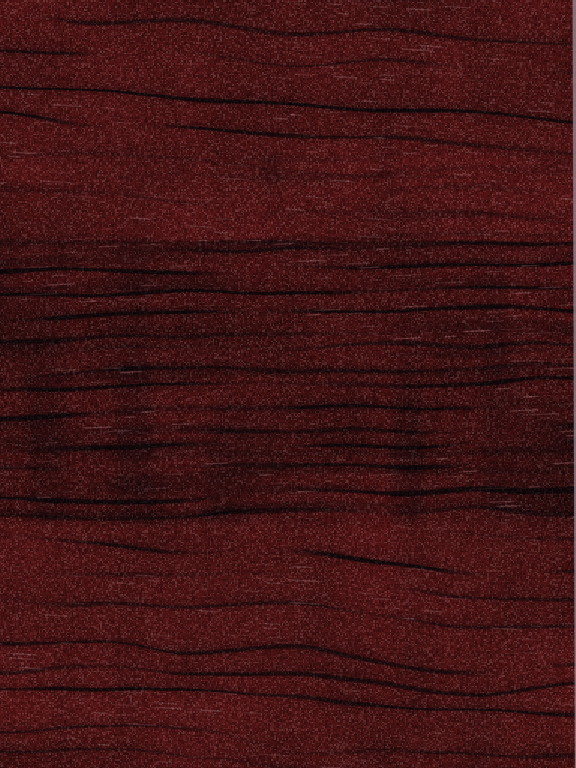
A WebGL 1 fragment shader for this texture:

```glsl
precision highp float;
// Dark red wood veneer in three horizontal bands: sparse sloping veins above,
// dense black veins in the middle, wavy veins below. Veins are jittered repeats
// bent by noise; pale pore dashes and a fine speckle lie over them.

uniform vec2 u_resolution;

float hash(vec2 p) {
  vec3 q = fract(p.xyx * vec3(0.1031, 0.1030, 0.0973));
  q += dot(q, q.yzx + 33.33);
  return fract((q.x + q.y) * q.z);
}

float noise(vec2 p) {
  vec2 i = floor(p), f = fract(p);
  f = f * f * (3.0 - 2.0 * f);
  return mix(mix(hash(i), hash(i + vec2(1.0, 0.0)), f.x),
             mix(hash(i + vec2(0.0, 1.0)), hash(i + vec2(1.0, 1.0)), f.x), f.y);
}

// Darkness of near-horizontal veins: a crisp core with a softer upper side
float veins(vec2 p, float count, float width, float seed) {
  float y = p.y * count;
  float dark = 0.0;
  for (int i = -1; i <= 1; i++) {
    float id = floor(y) + float(i);
    float key = id * 7.0 + seed;
    float center = id + 0.5 + 0.6 * (hash(vec2(key, 3.0)) - 0.5)
                 + 0.3 * (noise(vec2(p.x * 8.0, key)) - 0.5);
    float d = (y - center) / count;
    float halfWidth = width * (0.3 + noise(vec2(p.x * 11.0, key + 41.0)));
    float strength = mix(0.5, 1.0, hash(vec2(key, 9.0)))
                   * smoothstep(0.05, 0.6, noise(vec2(p.x * 6.0, key + 83.0)));
    float core = 1.0 - smoothstep(halfWidth * 0.4, halfWidth + 0.0018, abs(d));
    float halo = 0.45 * exp(-abs(d) / (d < 0.0 ? 0.006 : 0.003));
    dark = max(dark, strength * max(core, halo));
  }
  return dark;
}

// Short pale pores, at most one in each cell of a staggered grid
float pores(vec2 p) {
  vec2 g = p * vec2(18.0, 170.0);
  float row = floor(g.y);
  g.x += 9.0 * hash(vec2(row, 17.0));
  vec2 id = vec2(floor(g.x), row);
  float span = mix(0.15, 0.45, hash(id + 5.0));
  float across = abs(fract(g.y) - 0.5) / 170.0;
  float along = abs(fract(g.x) - 0.5);
  float line = 1.0 - smoothstep(0.0003, 0.0016, across);
  float ends = 1.0 - smoothstep(span * 0.6, span, along);
  return line * ends * step(0.72, hash(id + 29.0)) * hash(id + 61.0);
}

void main() {
  vec2 p = gl_FragCoord.xy / u_resolution.y;
  float edge = u_resolution.x / u_resolution.y;
  float t = 1.0 - p.y;

  // Band masks, measured from the top
  float wobble = 0.006 * (noise(vec2(p.x * 9.0, 2.0)) - 0.5);
  float belowTop = smoothstep(0.311, 0.316, t + wobble);
  float bottom = smoothstep(0.672, 0.69, t + wobble);
  float middle = belowTop * (1.0 - bottom);
  float top = 1.0 - belowTop;

  // Each band bends its veins differently
  float bend = noise(vec2(p.x * 5.0, t * 6.0)) - 0.5;
  float ripple = noise(vec2(p.x * 13.0, t * 9.0 + 20.0)) - 0.5;
  vec2 topPos = vec2(p.x, t - 0.045 * p.x + 0.012 * bend);
  vec2 midPos = vec2(p.x, t + 0.018 * p.x + 0.014 * bend + 0.007 * ripple);
  vec2 lowPos = vec2(p.x, t - 0.055 * p.x + 0.026 * bend + 0.007 * ripple);
  float dark = top * veins(topPos, 21.0, 0.0026, 10.0)
             * (1.0 - 0.65 * smoothstep(0.16, 0.2, t))
             + middle * veins(midPos, 38.0, 0.0032, 300.0)
             + bottom * veins(lowPos, 25.0, 0.0028, 600.0);

  // Soft smoky streaks and faint upright columns
  float streak = noise(vec2(p.x * 5.0, midPos.y * 85.0));
  float column = noise(vec2(p.x * 17.0, t * 5.0 + 7.0));
  float smoke = middle + 0.8 * top * smoothstep(0.17, 0.23, t) + 0.2 * bottom;
  dark += smoke * (0.3 * smoothstep(0.4, 0.95, streak)
                 + 0.22 * smoothstep(0.5, 0.9, column));
  dark += 0.4 * middle * exp(-max(t - 0.316, 0.0) / 0.008);

  // Red ground, veins and pores
  float tone = 0.6 * noise(p * vec2(4.0, 14.0)) + 0.4 * noise(p * vec2(24.0, 9.0));
  vec3 color = mix(vec3(0.25, 0.065, 0.065), vec3(0.35, 0.085, 0.088), tone);
  color *= 1.0 - 0.1 * middle;
  color = mix(color, vec3(0.06, 0.025, 0.035), clamp(dark, 0.0, 0.95));
  float cluster = smoothstep(0.3, 0.75, noise(p * vec2(7.0, 16.0) + 50.0));
  vec2 porePos = vec2(p.x, t + p.x * mix(-0.06, 0.04, middle));
  color = mix(color, vec3(0.5, 0.31, 0.32), 0.6 * cluster * pores(porePos));

  // Fine speckle: bright grains turn greyer
  vec2 cell = floor(p * 512.0);
  float speck = hash(cell) + hash(cell + 211.0) - 1.0;
  vec3 grain = speck * vec3(0.11, 0.04, 0.04)
             + max(speck - 0.15, 0.0) * vec3(0.03, 0.13, 0.135);
  color += grain * (1.0 - 0.6 * clamp(dark, 0.0, 1.0));

  // Pale sliver along the right edge, wider at the top
  float rim = smoothstep(-0.001, 0.001, p.x - edge + 0.0015 + 0.003 * p.y);
  color = mix(color, vec3(0.6, 0.53, 0.56), 0.8 * rim);
  gl_FragColor = vec4(clamp(color, 0.0, 1.0), 1.0);
}
```
